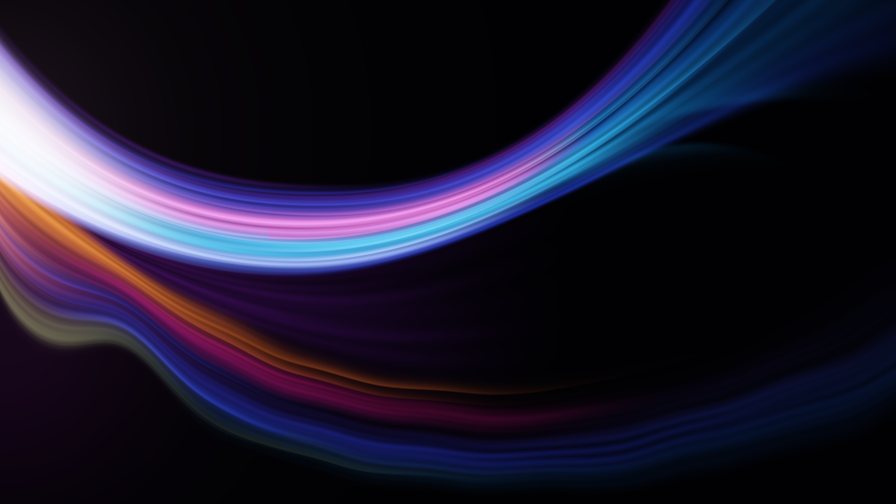
Reproduce this background procedurally as a Shadertoy shader.

```glsl
// Silky ribbons of light on black: a bright arc that fans out to the right, and a
// dimmer sheet that sags below it. Each is bounded by two curves; the position
// between them picks soft colour lanes, noise streaks and crisp filaments.

const vec3 BACKGROUND = vec3(0.004, 0.004, 0.012);
const vec3 WHITE_HOT = vec3(3.4, 3.0, 3.3);
const vec3 PINK = vec3(2.0, 0.62, 1.55);
const vec3 CYAN = vec3(0.22, 1.25, 1.9);
const vec3 ICE = vec3(0.9, 1.1, 2.3);
const vec3 BLUE = vec3(0.13, 0.22, 1.1);
const vec3 TEAL = vec3(0.03, 0.34, 0.6);
const vec3 VIOLET = vec3(0.28, 0.09, 0.55);
const vec3 MAGENTA = vec3(0.75, 0.05, 0.4);
const vec3 ORANGE = vec3(1.7, 0.65, 0.16);
const vec3 OLIVE = vec3(0.32, 0.36, 0.2);
const float ARC_FILAMENTS = 16.0;
const float SHEET_FILAMENTS = 12.0;

float hash(float n) { return fract(sin(n * 91.345) * 4375.85); }

vec2 gradient(vec2 cell) {
    float angle = 6.2832 * fract(sin(dot(cell, vec2(127.1, 311.7))) * 4358.54);
    return vec2(cos(angle), sin(angle));
}

float gradientNoise(vec2 p) {
    vec2 i = floor(p), f = p - i;
    vec2 s = f * f * f * (f * (f * 6.0 - 15.0) + 10.0), e = vec2(0, 1);
    float low = mix(dot(gradient(i), f), dot(gradient(i + e.yx), f - e.yx), s.x);
    float high = mix(dot(gradient(i + e), f - e), dot(gradient(i + 1.0), f - 1.0), s.x);
    return mix(low, high, s.y);
}

// Long streaks: fine across the ribbon, slow along it
float streaks(float across, float along) {
    float n = gradientNoise(vec2(across * 8.0, along * 1.3));
    n += 0.6 * gradientNoise(vec2(across * 21.0, along * 1.7 + 5.0));
    return clamp(0.5 + 0.8 * n, 0.0, 1.0);
}

float lane(float across, float centre, float width) {
    float d = (across - centre) / width;
    return exp(-d * d);
}

// Fold with one sharp side and one soft side
float fold(float d, float softness, float edge) {
    return smoothstep(-edge, edge, d) * exp(-max(d, 0.0) / softness);
}

float arcTop(float x) {
    float d = x - 0.65, a = abs(d);
    return 0.622 + d * d * (d < 0.0 ? 0.3 + 0.66 * a : 0.5 + 0.5 * a);
}

float arcBottom(float x) {
    float d = x - 0.58;
    return 0.454 + d * d * (d < 0.0 ? 0.57 : 0.75 - 0.38 * d);
}

float sheetTop(float x) { return 0.224 + 0.465 * (x - 0.98) * (x - 0.98); }

float sheetBottom(float x) {
    float sag = 0.026 + 0.3 * (x - 1.03) * (x - 1.03);
    return sag + 0.1 * lane(x, 0.25, 0.12) + 0.07 * exp(-x / 0.05);
}

vec3 brightArc(float x, float y, float pixel) {
    float thickness = arcTop(x) - arcBottom(x);
    float v = (y - arcBottom(x)) / thickness;
    float edge = 1.2 * pixel / thickness;
    float pinkReach = smoothstep(1.2, 0.85, x) * smoothstep(0.0, 0.3, x);
    float cool = smoothstep(1.05, 1.4, x);

    vec3 c = BLUE * (0.8 * lane(v, 0.78, 0.11) + 0.8 * lane(v, 0.04, 0.07));
    c += vec3(0.04, 0.14, 0.55) * lane(v, 0.45, 0.3);
    c += VIOLET * lane(v, 0.92, 0.09) + PINK * pinkReach * lane(v, 0.55, 0.11);
    c += mix(CYAN, TEAL, cool) * lane(v, 0.3, 0.1 + 0.15 * cool);
    c += ICE * smoothstep(1.15, 0.65, x) * lane(v, 0.13, 0.06);
    c += 0.35 * MAGENTA * smoothstep(0.7, 1.0, x) * lane(v, 0.96, 0.03);
    c *= mix(0.3, 1.5, streaks(v, x));

    for (float i = 0.0; i < ARC_FILAMENTS; i++) {
        float centre = (i + hash(i)) / ARC_FILAMENTS + 0.035 * sin(2.5 * x + 6.3 * hash(i + 40.0));
        float reach = lane(x, 1.2 * hash(i + 9.0), 0.4);
        vec3 tint = mix(centre < 0.42 ? ICE : PINK, BLUE, smoothstep(0.6, 0.85, centre));
        tint = mix(tint, CYAN, smoothstep(0.95, 1.2, x) * step(centre, 0.6));
        c += 0.6 * tint * reach * fold(v - centre, 0.045, edge);
    }
    c += WHITE_HOT * lane(v, 0.42, 0.36) * exp(-x * x / 0.05);
    c *= smoothstep(-0.04, 0.06, v) * smoothstep(1.08, 0.85, v);
    c += 0.6 * VIOLET * lane(v, 1.04, 0.03) * lane(x, 0.35, 0.3);
    return c * exp(-3.0 * max(x - 1.14, 0.0));
}

vec3 lowerSheet(float x, float y, float pixel) {
    float thickness = sheetTop(x) - sheetBottom(x);
    float w = (y - sheetBottom(x)) / thickness;
    w += 0.09 * gradientNoise(vec2(x * 5.0, y * 4.0)) * smoothstep(0.1, 0.5, x);
    float edge = 1.2 * pixel / thickness, left = exp(-3.0 * x);
    float middle = smoothstep(0.05, 0.3, x) * smoothstep(1.35, 0.45, x);

    vec3 c = ORANGE * lane(w, 0.93, 0.12) * smoothstep(0.65, 0.1, x);
    c += 0.65 * MAGENTA * lane(w, 0.72, 0.1) * middle;
    c += 0.5 * VIOLET * lane(w, 0.5, 0.25) * (0.12 + left);
    c += 0.33 * BLUE * lane(w, 0.32, 0.13) * smoothstep(0.05, 0.3, x) * smoothstep(1.8, 0.9, x);
    c += mix(0.2 * TEAL, OLIVE, smoothstep(0.45, 0.1, x)) * lane(w, 0.12, 0.14) * smoothstep(1.8, 0.5, x);
    c += vec3(0.006, 0.04, 0.11) * lane(w, 0.25, 0.3) * smoothstep(0.9, 1.5, x);
    c += ORANGE * lane(w, 0.7, 0.35) * exp(-x / 0.08) * 0.7;
    c *= mix(0.35, 1.5, streaks(w, x));

    for (float i = 0.0; i < SHEET_FILAMENTS; i++) {
        float centre = (i + hash(i + 70.0)) / SHEET_FILAMENTS + 0.04 * sin(4.0 * x + 6.3 * hash(i + 20.0));
        vec3 tint = centre > 0.82 ? ORANGE : centre > 0.55 ? MAGENTA : centre > 0.2 ? BLUE : OLIVE;
        c += 0.3 * tint * lane(x, 0.7 * hash(i + 3.0), 0.3) * fold(w - centre, 0.06, edge);
    }
    return c * smoothstep(-0.12, 0.08, w) * smoothstep(1.2, 0.95, w);
}

void mainImage(out vec4 fragColor, in vec2 fragCoord) {
    vec2 p = fragCoord / iResolution.y;
    float x = p.x * 1.7778 * iResolution.y / iResolution.x, y = p.y;
    float pixel = 1.0 / iResolution.y;
    vec3 c = BACKGROUND + brightArc(x, y, pixel) + lowerSheet(x, y, pixel);

    // Violet veil between the two ribbons
    float m = (y - sheetTop(x)) / max(arcBottom(x) - sheetTop(x), 0.03);
    float veil = smoothstep(-0.15, 0.3, m) * smoothstep(1.15, 0.9, m) * smoothstep(1.15, 0.3, x);
    c += vec3(0.2, 0.035, 0.32) * veil * smoothstep(0.05, 0.25, x) * mix(0.15, 1.2, streaks(0.5 * m, x));

    // Two teal wisps that curl off the fan
    float near = y - 0.712 + 1.3 * (x - 1.39) * (x - 1.39);
    float far = y - 0.808 + 0.48 * (x - 1.62) * (x - 1.62);
    c += 0.5 * TEAL * lane(x, 1.32, 0.12) * fold(-near, 0.012, 0.012);
    c += 0.5 * TEAL * lane(x, 1.4, 0.16) * fold(far, 0.035, 0.012);

    // Haze around the hot left end
    c += vec3(0.16, 0.1, 0.15) * exp(-4.5 * length(vec2(x, y - 0.75)));
    c += vec3(0.07, 0.01, 0.08) * exp(-12.0 * dot(vec2(x, y - 0.3), vec2(x, y - 0.3)));
    fragColor = vec4(1.0 - exp(-c), 1.0);
}
```
